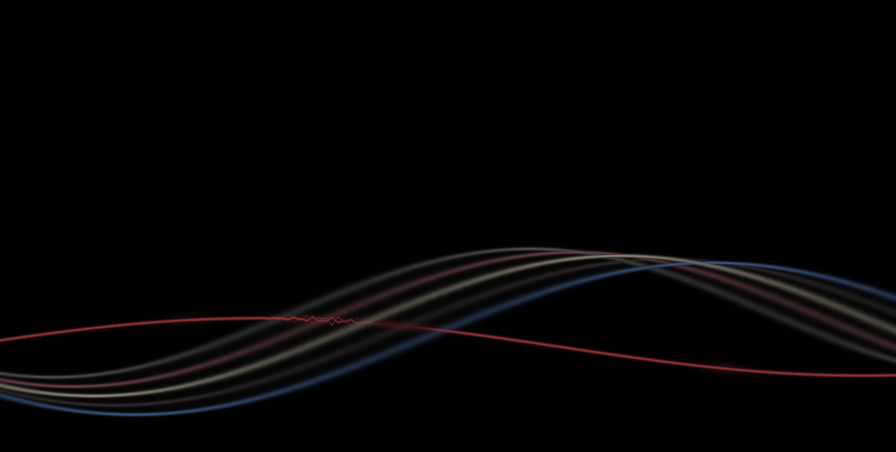
This background is drawn by a Shadertoy shader. Its source:

```glsl
const float PI = 3.14159265;

const vec3 strandColors[5] = vec3[5](
    vec3(0.30, 0.30, 0.31),   // grey
    vec3(0.40, 0.24, 0.26),   // rose
    vec3(0.54, 0.52, 0.46),   // cream
    vec3(0.17, 0.15, 0.16),   // dusk
    vec3(0.23, 0.34, 0.51));  // blue

// Soft line profile, never thinner than about a pixel
float softLine(float dist, float width) {
    float w = max(width, 0.65 / iResolution.y);
    return exp(-dist * dist / (w * w));
}

// Phase of a strand: 0 at its trough, PI at its crest
float strandPhase(float x, float t) {
    float trough = mix(0.059, 0.150, t);
    float crest = mix(0.592, 0.794, t);
    return PI * (x - trough) / (crest - trough);
}

float strandHeight(float x, float t) {
    return mix(0.3075, 0.2506, t) - mix(0.142, 0.168, t) * cos(strandPhase(x, t));
}

// Smooth bump around a centre
float bump(float x, float center, float radius) {
    float d = (x - center) / radius;
    return exp(-d * d);
}

// Twisted ribbon: strands spread and dim where they are steep
vec3 ribbon(vec2 p) {
    vec3 color = vec3(0.0);
    for (int i = 0; i < 5; i++) {
        float t = float(i) / 4.0;
        float steep = abs(sin(strandPhase(p.x, t)));
        float width = mix(0.0038, 0.0105, steep * steep);
        float strength = mix(1.0, 0.46, steep);
        float line = softLine(p.y - strandHeight(p.x, t), width);
        color = max(color, strandColors[i] * strength * line);
    }
    // Faint veil between the outer strands
    float a = strandHeight(p.x, 0.0);
    float b = strandHeight(p.x, 1.0);
    float veil = smoothstep(-0.006, 0.012, p.y - min(a, b))
               * smoothstep(-0.006, 0.012, max(a, b) - p.y);
    return color + vec3(0.022, 0.020, 0.021) * veil;
}

// Red thread with frayed and smudged stretches
vec3 redThread(vec2 p) {
    float y = 0.2325 + 0.0635 * cos(PI * (p.x - 0.288) / 0.675);
    float fray = bump(p.x, 0.365, 0.045);
    float jitter = sin(p.x * 310.0) + 0.6 * sin(p.x * 577.0 + 1.3);
    float d = p.y - y;

    float smudge = 0.6 * bump(p.x, 0.205, 0.025) + bump(p.x, 0.33, 0.035)
                 + bump(p.x, 0.445, 0.055) + 0.8 * bump(p.x, 0.81, 0.035);
    float fade = 1.0 - 0.65 * bump(p.x, 0.445, 0.045) - 0.25 * fray;
    float thread = softLine(d - 0.0035 * fray * jitter, 0.0036) * fade;
    float fiber = softLine(d + 0.006 * jitter, 0.003) * fray;

    vec3 color = vec3(0.55, 0.19, 0.22) * thread;
    color = max(color, vec3(0.30, 0.14, 0.14) * fiber);
    return max(color, vec3(0.20, 0.065, 0.075) * min(smudge, 1.0) * softLine(d, 0.011));
}

void mainImage(out vec4 fragColor, in vec2 fragCoord) {
    vec2 p = fragCoord / iResolution.xy;
    vec3 strands = ribbon(p);
    vec3 thread = redThread(p);
    fragColor = vec4(max(strands, thread) + 0.3 * min(strands, thread), 1.0);
}
```
